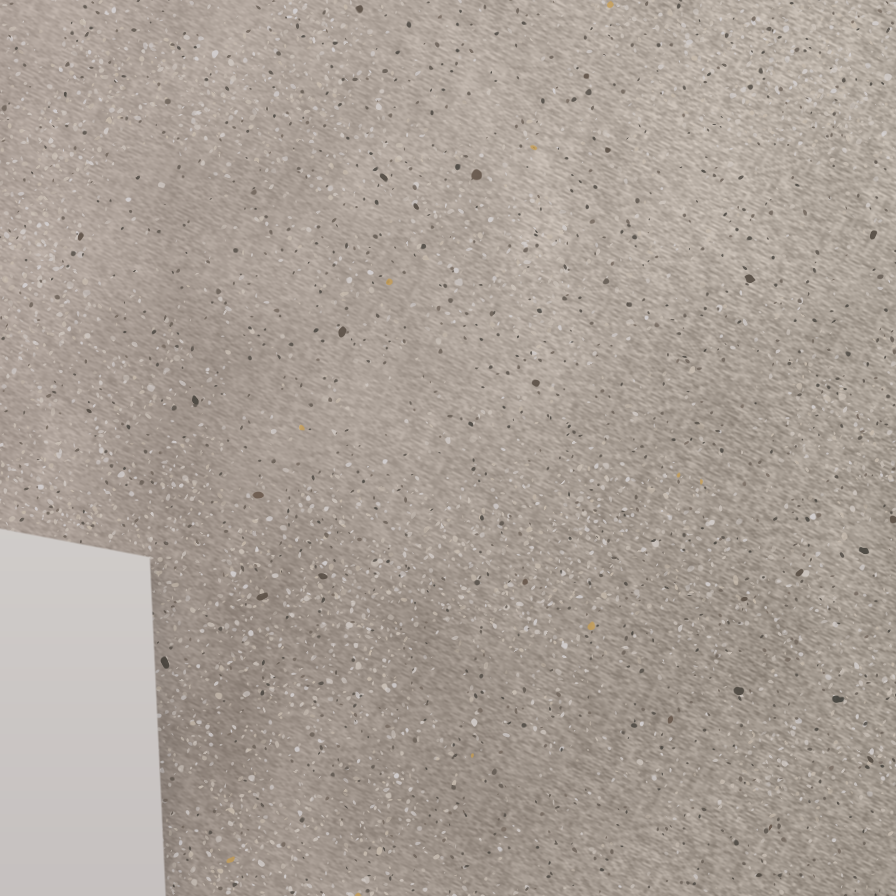
This texture is drawn by a WebGL 1 fragment shader. Its source:

```glsl
precision highp float;
// Speckled warm-grey concrete with pale and dark chips, and a blank card in the lower left corner.
uniform vec2 u_resolution;

float hash(vec2 p) {
  return fract(sin(dot(p, vec2(127.1, 311.7))) * 43758.5453);
}

vec2 hash2(vec2 p) {
  return vec2(hash(p), hash(p + 57.3));
}

mat2 rotation(float a) {
  return mat2(cos(a), sin(a), -sin(a), cos(a));
}

float noise(vec2 p) {
  vec2 i = floor(p), f = fract(p);
  f = f * f * (3.0 - 2.0 * f);
  return mix(mix(hash(i), hash(i + vec2(1.0, 0.0)), f.x),
             mix(hash(i + vec2(0.0, 1.0)), hash(i + 1.0), f.x), f.y);
}

float fbm(vec2 p) {
  float sum = 0.0, amp = 0.5;
  for (int i = 0; i < 5; i++) {
    sum += amp * noise(p);
    p = rotation(0.6) * p * 2.03 + 11.7;
    amp *= 0.5;
  }
  return sum;
}

// One rounded chip per cell: x = coverage, y = random tint
vec2 chips(vec2 p, float cells, float share, float radius, float seed) {
  vec2 q = rotation(seed) * p * cells + seed * 17.0;
  vec2 id = floor(q);
  vec2 d = fract(q) - mix(vec2(0.3), vec2(0.7), hash2(id + seed));
  d = rotation(hash(id + 3.1) * 6.28) * d;
  d.y *= 1.0 + 0.9 * hash(id + 8.4);
  float size = radius * cells * mix(0.45, 1.0, hash(id + 5.9));
  float soft = 0.0011 * cells;
  float shape = 1.0 - smoothstep(size - soft, size + soft, length(d));
  return vec2(shape * step(hash(id + 21.7), share), hash(id + 33.3));
}

void main() {
  vec2 p = gl_FragCoord.xy / u_resolution;

  // Broad light and cloudy stains
  float cloud = fbm(p * 4.0 + 3.0) - 0.48;
  float stain = fbm(p * vec2(15.0, 10.0) + 31.0) - 0.48;
  float light = 0.633 + 0.055 * smoothstep(0.1, 1.0, p.y) + 0.11 * cloud + 0.08 * stain;
  light -= 0.025 * exp(-dot(p - vec2(0.45, 0.25), p - vec2(0.45, 0.25)) * 9.0);
  vec3 color = light + mix(vec3(0.012, -0.036, -0.068), vec3(0.008, -0.028, -0.068), p.x);

  // Fine slanted grain, rougher towards the right
  vec2 g = rotation(0.45) * p;
  float grain = noise(g * vec2(150.0, 330.0)) + noise(g * vec2(260.0, 480.0) + 70.0) - 1.0;
  color += grain * mix(0.075, 0.125, smoothstep(0.3, 0.9, p.x));

  // Pale chips, gathered in patches
  vec2 w = p + 0.0022 * (vec2(noise(p * 190.0), noise(p * 190.0 + 40.0)) - 0.5);
  float patches = smoothstep(0.36, 0.66, fbm(p * 5.5 + 19.0) + 0.08 * (p.x - 0.5));
  for (int i = 0; i < 4; i++) {
    float k = float(i);
    vec2 chip = chips(w, 120.0 - 19.0 * k, mix(0.05, 0.34, patches), 0.0021 + 0.0007 * k, 0.7 + 1.3 * k);
    vec3 pale = mix(vec3(0.78, 0.73, 0.67), vec3(0.84, 0.83, 0.84), chip.y);
    color = mix(color, pale, chip.x * mix(0.4, 0.9, hash(vec2(chip.y, k))));
  }

  // Small dark pits, a few larger brown stones and rare ochre grains
  for (int i = 0; i < 2; i++) {
    float k = float(i);
    vec2 pit = chips(w, 95.0 - 35.0 * k, 0.09 + 0.04 * p.x, 0.0022 + 0.0009 * k, 2.4 + 1.9 * k);
    color = mix(color, mix(vec3(0.27, 0.26, 0.24), vec3(0.47, 0.42, 0.38), pit.y), pit.x * 0.85);
  }
  vec2 stone = chips(w, 19.0, 0.06, 0.0068, 5.2);
  color = mix(color, mix(vec3(0.25, 0.25, 0.23), vec3(0.42, 0.35, 0.30), stone.y), stone.x * 0.9);
  vec2 ochre = chips(w, 27.0, 0.012, 0.005, 6.6);
  color = mix(color, vec3(0.78, 0.62, 0.33), ochre.x * 0.8);

  // Card with a slanted top edge and a soft shadow on its right
  float right = p.x - (0.185 - 0.047 * p.y);
  float top = (p.y - (0.41 - 0.19 * p.x)) * 0.98;
  float edge = max(right, top);
  color *= 1.0 - 0.13 * exp(-max(right, 0.0) * 38.0) * (1.0 - smoothstep(-0.03, 0.015, top));
  vec3 card = mix(vec3(0.775, 0.755, 0.75), vec3(0.815, 0.80, 0.79), p.y * 2.4);
  color = mix(card, color, smoothstep(-0.0015, 0.0015, edge));

  gl_FragColor = vec4(color, 1.0);
}
```
